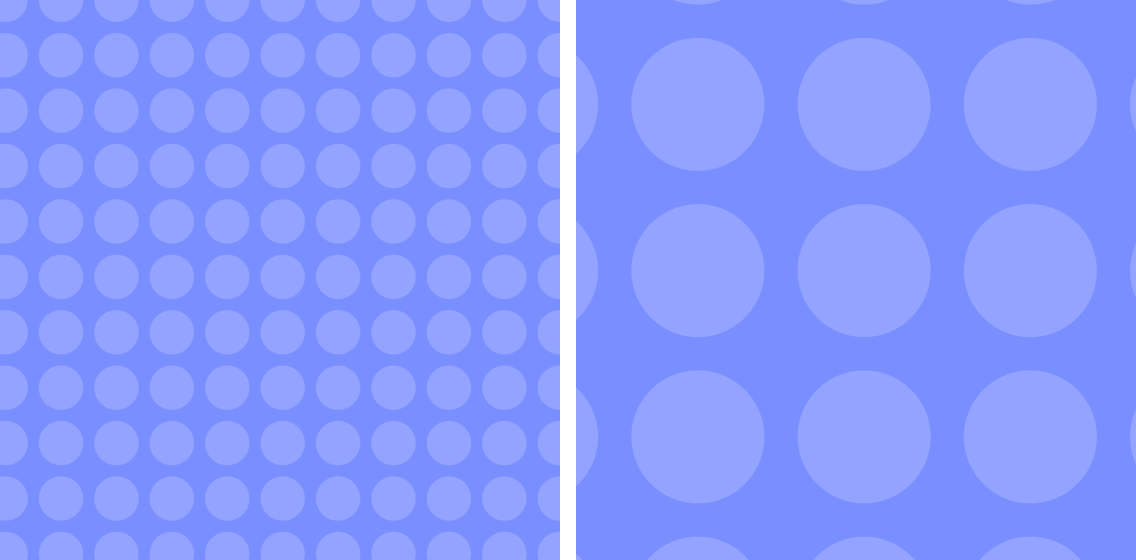
Left: the whole. Right: its middle third, enlarged.
Write a three.js fragment shader that draws this pattern.

```glsl
varying vec2 vUv;

const vec3 GROUND_BLUE = vec3(0.48, 0.56, 1.0);
const vec3 DOT_BLUE = vec3(0.58, 0.64, 1.0);

const float PITCH = 76.0 / 768.0;                // spacing of dot centres
const float DOT_RADIUS = 0.4 * PITCH;
const vec2 FIRST_DOT = vec2(7.7, 8.3) / 768.0;   // centre of the lower left dot

// Offset from the nearest point of a square lattice
vec2 latticeOffset(vec2 p, vec2 origin, float pitch) {
  return (fract((p - origin) / pitch + 0.5) - 0.5) * pitch;
}

float circleDistance(vec2 p, float radius) {
  return length(p) - radius;
}

// Coverage of a shape, blended over about one pixel
float fillMask(float signedDistance, float pixel) {
  return clamp(0.5 - signedDistance / pixel, 0.0, 1.0);
}

void main() {
  float pixel = max(fwidth(vUv.x), 0.00001);
  vec2 offset = latticeOffset(vUv, FIRST_DOT, PITCH);
  float dot_mask = fillMask(circleDistance(offset, DOT_RADIUS), pixel);

  gl_FragColor = vec4(mix(GROUND_BLUE, DOT_BLUE, dot_mask), 1.0);
}
```
